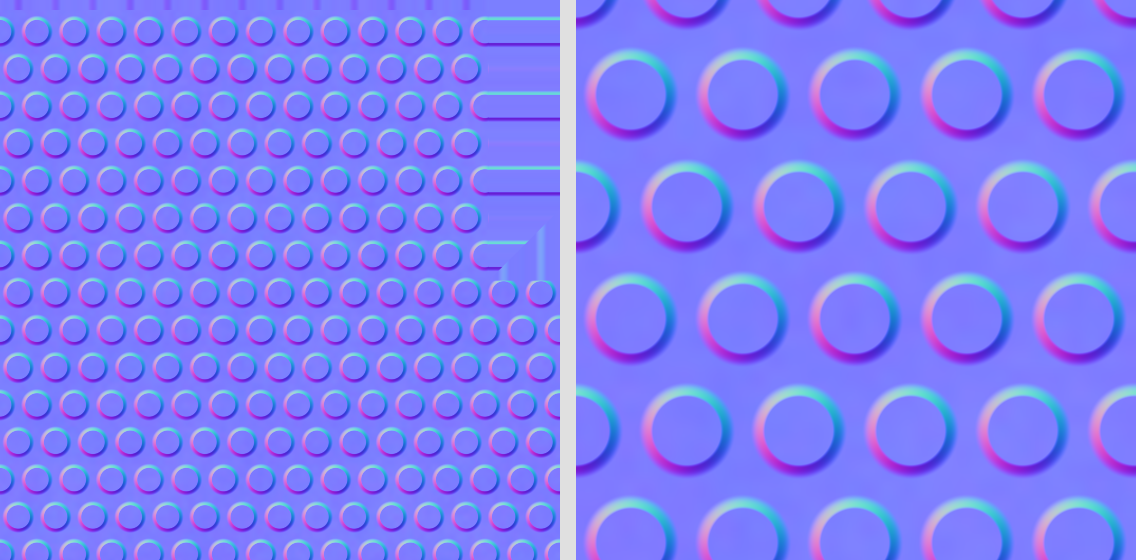
Left: the whole. Right: its middle third, enlarged.
Write a Shadertoy shader that draws this texture map.

```glsl
const float CELLS = 15.0;                    // studs across and down
const vec2  GRID_SHIFT = vec2(-0.01, 0.154); // lattice offset, in cells
const float FACE_RADIUS = 0.298;             // flat top of a stud, in cells
const float RIM_PEAK = 0.335;                // steepest part of the bevel
const float RIM_OUTER = 0.44;                // bevel fades into the sheet
const float RIM_SLOPE = 1.2;
const float RIM_VARIATION = 0.12;
const float GRAIN_SLOPE = 0.05;
const float SWELL_SLOPE = 0.07;
const float FLAT_LEVEL = 0.49;               // red and green of a flat normal
const float TOP_EDGE = 0.983;                // rows above repeat this one
const vec2  HOLE_CORNER = vec2(0.8724, 0.4987);
const vec2  SMEAR_FROM = vec2(0.871, 0.504); // column and row stretched over the hole

float hash(vec2 p) {
    vec3 q = fract(vec3(p.xyx) * 0.1031);
    q += dot(q, q.yzx + 33.33);
    return fract((q.x + q.y) * q.z);
}

float valueNoise(vec2 p) {
    vec2 cell = floor(p);
    vec2 f = fract(p);
    f = f * f * (3.0 - 2.0 * f);
    float low = mix(hash(cell), hash(cell + vec2(1, 0)), f.x);
    float high = mix(hash(cell + vec2(0, 1)), hash(cell + vec2(1, 1)), f.x);
    return mix(low, high, f.y);
}

// Two independent noise fields used as a small random tilt
vec2 randomTilt(vec2 p) {
    return vec2(valueNoise(p), valueNoise(p + 57.3)) - 0.5;
}

// Bevel tilt of the nearest stud in the staggered lattice
vec2 studTilt(vec2 uv) {
    vec2 q = uv * CELLS - GRID_SHIFT;
    float row = floor(q.y + 0.5);
    q.x -= 0.5 * mod(row, 2.0);
    float column = floor(q.x + 0.5);
    vec2 offset = q - vec2(column, row);
    float radius = length(offset);
    float bevel = smoothstep(FACE_RADIUS, RIM_PEAK, radius)
                * (1.0 - smoothstep(RIM_PEAK, RIM_OUTER, radius));
    float variation = 1.0 + RIM_VARIATION * (hash(vec2(column, row) + 9.0) - 0.5);
    vec2 outward = offset / max(radius, 0.001);
    return vec2(-outward.x, outward.y) * bevel * RIM_SLOPE * variation;
}

vec3 surfaceColour(vec2 uv) {
    vec2 tilt = studTilt(uv);
    tilt += randomTilt(uv * 90.0) * GRAIN_SLOPE;
    tilt += randomTilt(uv * 14.0) * SWELL_SLOPE;
    vec3 normal = normalize(vec3(tilt, 1.0));
    return vec3(FLAT_LEVEL + 0.5 * normal.xy, 0.5 + 0.5 * normal.z);
}

void mainImage(out vec4 fragColor, in vec2 fragCoord) {
    vec2 uv = fragCoord / iResolution.xy;
    float pixel = 1.0 / iResolution.y;

    // Stretched strip along the top
    vec2 p = vec2(uv.x, min(uv.y, TOP_EDGE));
    vec3 colour = surfaceColour(p);

    // Corner hole filled from its nearest edge
    vec3 sideways = surfaceColour(vec2(SMEAR_FROM.x, p.y));
    vec3 upward = surfaceColour(vec2(p.x, SMEAR_FROM.y));
    vec2 depth = uv - HOLE_CORNER;
    vec3 filling = mix(sideways, upward, smoothstep(-pixel, pixel, depth.x - depth.y));
    vec2 inside = smoothstep(vec2(-pixel), vec2(pixel), depth);
    colour = mix(colour, filling, inside.x * inside.y);

    fragColor = vec4(colour, 1.0);
}
```
